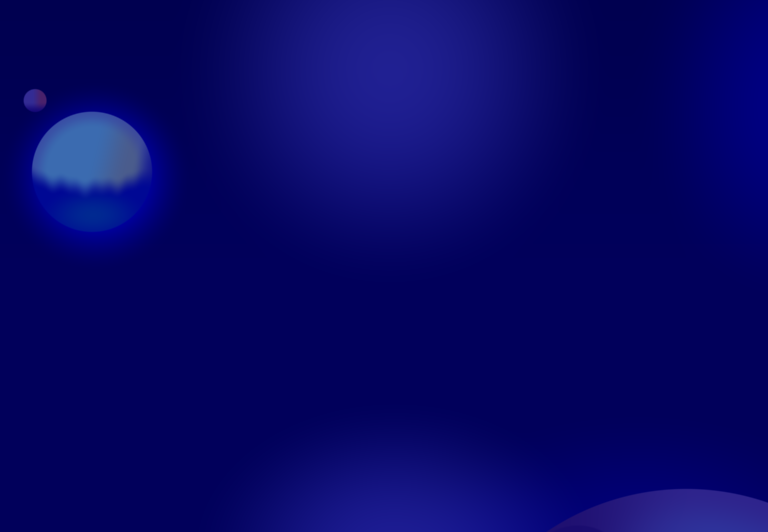
Reproduce this background procedurally as a WebGL 1 fragment shader.

```glsl
precision highp float;
// Deep blue night sky with soft elliptical glows, a glossy planet with its
// small moon at the left and the rim of a large violet world at lower right.
// Glows are smooth radial falloffs; bodies are antialiased, shaded discs.

uniform vec2 u_resolution;

// Discs: centre x, centre y, radius, in units of the canvas height
#define PLANET vec3(0.173, 0.677, 0.113)
#define MOON   vec3(0.066, 0.811, 0.0215)
#define WORLD  vec3(1.290, -0.387, 0.468)
#define SKY_LOW  vec3(0.002, 0.0, 0.355)
#define SKY_HIGH vec3(0.0, 0.0, 0.315)
#define GLOW_TINT vec3(0.125, 0.125, 0.25)
#define SHADOW_WAVE 0.025

// Soft elliptical light, 1 at the centre and 0 at its radii
float glow(vec2 p, vec2 centre, vec2 radii) {
  vec2 q = (p - centre) / radii;
  float f = max(0.0, 1.0 - dot(q, q));
  return f * f;
}

// Position inside a disc, with its rim at length 1
vec2 discSpace(vec2 p, vec3 disc) {
  return (p - disc.xy) / disc.z;
}

// Antialiased coverage of a disc
float discMask(vec2 p, vec3 disc) {
  float pixel = 1.0 / u_resolution.y;
  return 1.0 - smoothstep(-pixel, pixel, length(p - disc.xy) - disc.z);
}

vec3 skyColor(vec2 p) {
  vec3 color = mix(SKY_LOW, SKY_HIGH, smoothstep(0.5, 1.0, p.y));
  color += GLOW_TINT * glow(p, vec2(0.733, 0.872), vec2(0.42, 0.43));
  color += GLOW_TINT * 0.9 * glow(p, vec2(0.742, -0.04), vec2(0.40, 0.30));
  // Pure blue lights at the right edge and behind the large world
  color.b += 0.19 * glow(p, vec2(1.50, 0.83), vec2(0.32, 0.42));
  color.b += 0.12 * glow(p, vec2(1.20, -0.02), vec2(0.46, 0.26));
  return color;
}

vec3 planetColor(vec2 q) {
  float rim = length(q);
  // Lit upper half: cool blue turning grey, then violet at the rim
  vec3 lit = mix(vec3(0.23, 0.42, 0.69), vec3(0.29, 0.36, 0.55),
                 smoothstep(-0.1, 0.6, q.x - 0.25 * q.y));
  lit = mix(lit, vec3(0.22, 0.27, 0.63), 0.75 * smoothstep(0.72, 1.0, rim));
  lit = mix(lit, vec3(0.08, 0.10, 0.56),
            smoothstep(0.62, 1.0, dot(q, vec2(0.97, -0.24))));

  // Lower half: deep band above a faint bluish reflection
  vec3 shade = mix(vec3(0.0, 0.03, 0.58), vec3(0.0, 0.16, 0.57),
                   glow(q, vec2(0.02, -0.72), vec2(0.95, 0.50)));
  float wave = sin(q.x * 11.0) + 0.6 * sin(q.x * 23.0 + 1.0);
  float edge = -0.32 + 0.20 * q.x * q.x + SHADOW_WAVE * wave;
  return mix(shade, lit, smoothstep(edge - 0.12, edge + 0.24, q.y));
}

vec3 moonColor(vec2 q) {
  vec3 color = mix(vec3(0.20, 0.17, 0.58), vec3(0.29, 0.13, 0.42),
                   smoothstep(-0.3, 0.6, q.x));
  return mix(color, vec3(0.08, 0.03, 0.47), smoothstep(0.1, 1.0, -q.y));
}

vec3 worldColor(vec2 p) {
  vec3 color = mix(vec3(0.12, 0.06, 0.44), vec3(0.18, 0.14, 0.55),
                   smoothstep(1.03, 1.32, p.x));
  float depth = WORLD.z - length(p - WORLD.xy);
  color = mix(color, vec3(0.18, 0.20, 0.61),
              smoothstep(0.0, 0.09, depth) * smoothstep(1.10, 1.36, p.x));
  // Shallow crater cut off by the lower edge
  float crater = length((p - vec2(1.086, -0.025)) / vec2(0.065, 0.038));
  return mix(color, vec3(0.09, 0.04, 0.43),
             0.7 * (1.0 - smoothstep(0.92, 1.04, crater)));
}

void main() {
  vec2 p = gl_FragCoord.xy / u_resolution.y;
  vec3 color = skyColor(p);

  // Halo around the planet, pushed towards its lower right
  color.b += 0.55 * glow(p, PLANET.xy + vec2(0.007, -0.008), vec2(0.182));

  color = mix(color, planetColor(discSpace(p, PLANET)), discMask(p, PLANET));
  color = mix(color, moonColor(discSpace(p, MOON)), discMask(p, MOON));
  color = mix(color, worldColor(p), discMask(p, WORLD));
  gl_FragColor = vec4(color, 1.0);
}
```
